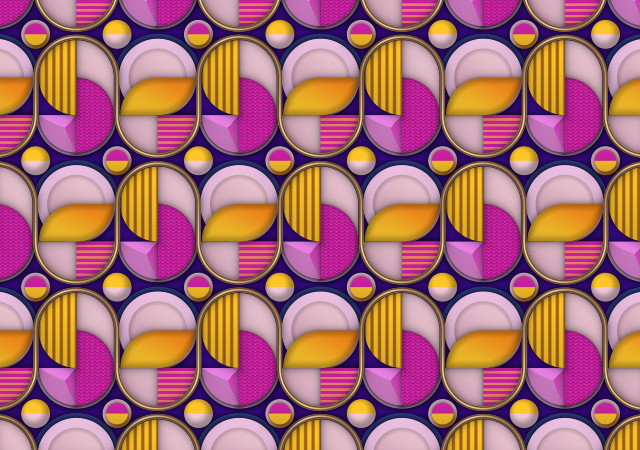
Reproduce this pattern procedurally as a Shadertoy shader.

```glsl
const float UNITS_TALL = 12.0;              // canvas height in panel radii
const vec2 PITCH = vec2(2.171, 3.371);      // spacing of capsules
const vec2 ORIGIN = vec2(8.549, 6.058);     // centre of one fluted capsule
const float STEM = 0.5;                     // half length of the straight sides
const float TUBE = 0.062;                   // half width of the gold tube
const float FLUTES = 5.0;
const float BANDS = 6.5;
const vec2 KNIT = vec2(7.0, 11.0);          // stitches per unit
const float DOT_RADIUS = 0.385;
const float SHADOW = 0.38;
const float SHADOW_REACH = 0.09;
const float TAU = 6.28319;

const vec3 VIOLET = vec3(0.22, 0.04, 0.54);
const vec3 BLUE = vec3(0.20, 0.27, 0.58);
const vec3 PALE = vec3(0.90, 0.75, 0.80);
const vec3 DUSTY = vec3(0.76, 0.57, 0.66);
const vec3 LILAC = vec3(0.86, 0.70, 0.82);
const vec3 MAGENTA = vec3(0.78, 0.13, 0.62);
const vec3 ORCHID = vec3(0.87, 0.48, 0.85);
const vec3 YELLOW = vec3(0.96, 0.74, 0.16);
const vec3 ORANGE = vec3(0.92, 0.52, 0.10);
const vec3 OCHRE = vec3(0.60, 0.37, 0.07);
const vec3 BRONZE = vec3(0.42, 0.28, 0.17);
const vec3 CREAM = vec3(0.96, 0.84, 0.62);

float cover(float d) {
    float pixel = UNITS_TALL / iResolution.y;
    return smoothstep(0.6 * pixel, -0.6 * pixel, d);
}

float capsule(vec2 p, float radius) {
    return length(vec2(p.x, max(abs(p.y) - STEM, 0.0))) - radius;
}

// Paints a shape with a soft contact shadow around it
void layer(inout vec3 col, float d, vec3 paint) {
    col *= 1.0 - SHADOW * exp(-max(d, 0.0) / SHADOW_REACH);
    col = mix(col, paint, cover(d));
}

float wave(float x) { return 0.5 + 0.5 * cos(TAU * x); }

// Pale panel lit from the upper right
vec3 porcelain(vec2 p) {
    return mix(DUSTY, PALE, smoothstep(-1.5, 1.0, p.x + 0.6 * p.y));
}

void flutedCapsule(inout vec3 col, vec2 p) {
    float upper = length(p - vec2(0.0, STEM)) - 1.0;
    float lower = length(p + vec2(0.0, STEM)) - 1.0;
    float inner = capsule(p, 1.0);
    layer(col, capsule(p, 1.085), LILAC);
    layer(col, inner, VIOLET);
    layer(col, max(inner, -p.x), porcelain(p - vec2(0.0, STEM)));

    // Faceted quarter: the lowest of three slopes is the visible face
    vec3 slope = vec3(-(p.y + STEM) / 0.33, -p.x / 0.30, -lower / 0.55);
    vec3 facets = mix(ORCHID * 1.06, porcelain(p) * vec3(1.0, 0.78, 1.08),
                      cover(slope.z - slope.x));
    facets = mix(facets, mix(MAGENTA, ORCHID, 0.45 - 0.4 * p.y - 0.4),
                 cover(slope.y - min(slope.x, slope.z)));
    layer(col, max(lower, max(p.x, p.y + STEM)), facets);

    // Knitted half disc
    float chevron = abs(fract(p.x * KNIT.x) - 0.5);
    float stitch = wave(p.y * KNIT.y + chevron * 1.4) * (0.5 + chevron);
    vec3 knit = MAGENTA * (0.82 + 0.36 * stitch) * smoothstep(0.25, -0.25, lower - 0.12);
    layer(col, max(lower, -p.x), knit);

    // Fluted half disc
    vec3 fluted = mix(OCHRE, YELLOW, smoothstep(0.0, 0.75, wave(p.x * FLUTES + 0.5)));
    layer(col, max(upper, p.x), fluted * (0.94 + 0.08 * p.y));
}

void leafCapsule(inout vec3 col, vec2 p) {
    float upper = length(p - vec2(0.0, STEM)) - 1.0;
    float lower = length(p + vec2(0.0, STEM)) - 1.0;
    layer(col, max(upper - 0.17, -p.y), BLUE);
    layer(col, capsule(p, 1.04), VIOLET);

    // Dished disc above, plain half disc below
    layer(col, upper - 0.04, LILAC * (0.98 + 0.06 * p.y));
    vec3 dish = porcelain(p) * mix(0.84, 1.0, smoothstep(0.0, 0.16, -upper - 0.22));
    col = mix(col, dish, cover(upper + 0.22));
    layer(col, max(lower - 0.04, p.y + STEM), porcelain(p + vec2(0.3, 1.2)));

    // Banded quarter
    vec3 banded = mix(MAGENTA, vec3(0.90, 0.50, 0.40), smoothstep(0.45, 0.8, wave(p.y * BANDS)));
    layer(col, max(lower, max(-p.x, p.y + STEM)), banded);

    // Leaf: a box with two opposite corners fully rounded
    vec2 turned = p.x < 0.0 ? p : -p;
    float leaf = max(length(turned + vec2(0.0, STEM)) - 1.0, -STEM - turned.y);
    vec3 skin = mix(YELLOW * 0.95, ORANGE, smoothstep(-0.5, 0.7, 0.5 * p.x + p.y));
    skin *= mix(0.76, 1.0, smoothstep(0.0, 0.24, -leaf));
    layer(col, leaf, skin);
}

// Gold tube weaving over one capsule and under the next
void goldTube(inout vec3 col, vec2 p, float side) {
    float across = p.y * side > -STEM ? abs(p.x) : PITCH.x - abs(p.x);
    float d = abs(capsule(vec2(across, p.y), 0.5 * PITCH.x));
    float gleam = wave(d / TUBE * 0.75) * (0.75 + 0.25 * sin(2.0 * p.y + 3.0 * p.x));
    layer(col, d - TUBE, mix(BRONZE, CREAM, gleam));
}

void dots(inout vec3 col, vec2 p, bool ball) {
    float r = length(p);
    float shade = 1.05 - 0.35 * smoothstep(0.15, 0.42, length(p - vec2(-0.06, 0.08)));
    vec3 halves = ball ? mix(PALE, YELLOW, cover(-p.y)) : mix(YELLOW, MAGENTA, cover(-p.y));
    if (ball) {
        layer(col, r - DOT_RADIUS, halves * shade);
    } else {
        layer(col, r - DOT_RADIUS, mix(OCHRE, PALE, smoothstep(-0.45, 0.1, p.y - p.x * 0.4)));
        layer(col, r - 0.29, halves * (0.96 + 0.25 * p.y));
    }
}

void mainImage(out vec4 fragColor, in vec2 fragCoord) {
    vec2 grid = (fragCoord / iResolution.y * UNITS_TALL - ORIGIN) / PITCH;
    vec2 id = round(grid);
    vec2 p = (grid - id) * PITCH;
    bool fluted = mod(id.x + id.y, 2.0) < 0.5;

    vec3 col = VIOLET;
    if (fluted) flutedCapsule(col, p);
    else leafCapsule(col, p);
    goldTube(col, p, fluted ? 1.0 : -1.0);

    // Dots sit where four capsules meet
    vec2 dotGrid = grid - 0.5;
    vec2 dotId = round(dotGrid);
    vec2 dotPoint = (dotGrid - dotId) * PITCH + vec2(0.0, 0.03);
    dots(col, dotPoint, mod(dotId.x + dotId.y, 2.0) < 0.5);
    fragColor = vec4(col, 1.0);
}
```
